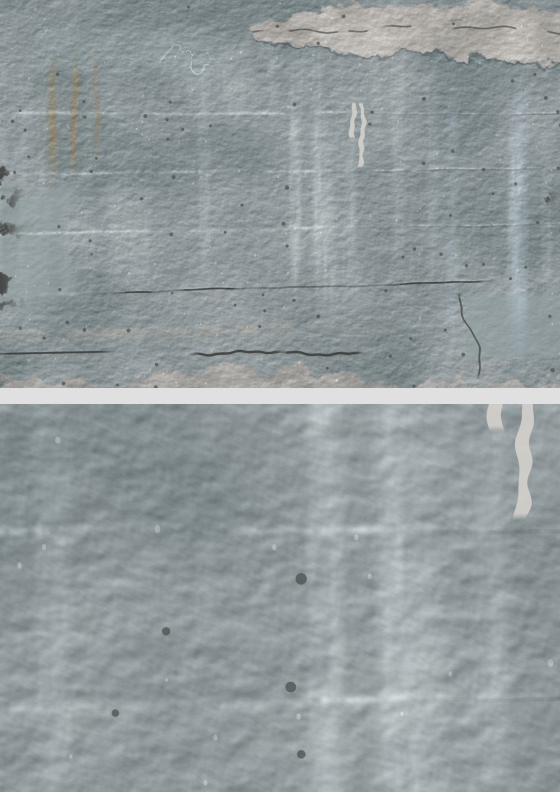
Top: the whole. Bottom: its middle third, enlarged.
A WebGL 2 fragment shader for this texture:

```glsl
#version 300 es
precision highp float;
// A weathered blue-grey painted concrete wall: board seams, bare plaster,
// runs of lime and rust, cracks and pits. Relief is a sloped difference of
// layered noise; cells give pits and crazing, layered sines bend the lines.
uniform vec2 u_resolution;
out vec4 fragColor;

float hash(vec2 c) {
  vec3 q = fract(c.xyx * 0.1031);
  q += dot(q, q.yzx + 33.33);
  return fract((q.x + q.y) * q.z);
}

float noise(vec2 p) {
  vec2 c = floor(p), f = fract(p);
  f *= f * (3.0 - 2.0 * f);
  return mix(mix(hash(c), hash(c + vec2(1, 0)), f.x),
             mix(hash(c + vec2(0, 1)), hash(c + vec2(1, 1)), f.x), f.y);
}

float fbm(vec2 p) {
  float sum = 0.0, amp = 0.5;
  for (int i = 0; i < 4; i++) {
    sum += amp * noise(p);
    p = mat2(1.6, 1.2, -1.2, 1.6) * p + 7.3;
    amp *= 0.5;
  }
  return sum;
}

// Nearest distance, second distance and random id of the nearest cell.
vec3 cells(vec2 p) {
  vec3 best = vec3(9.0, 9.0, 0.0);
  for (int j = -1; j <= 1; j++)
    for (int i = -1; i <= 1; i++) {
      vec2 c = floor(p) + vec2(i, j);
      float d = length(c + vec2(hash(c), hash(c + 57.0)) - p);
      if (d < best.x) best = vec3(d, best.x, hash(c + 113.0));
      else best.y = min(best.y, d);
    }
  return best;
}

float waver(float t, float seed) {
  return 0.5 * sin(9.0 * t + seed) + 0.3 * sin(23.0 * t + 2.3 * seed) + 0.2 * sin(61.0 * t + 4.1 * seed);
}

float span(float t, float a, float b, float soft) {
  return smoothstep(a - soft, a + soft, t) * (1.0 - smoothstep(b - soft, b + soft, t));
}

float band(float t, float centre, float width) {
  float d = (t - centre) / width;
  return exp(-d * d);
}

float stroke(float d, float width, float px) {
  return 1.0 - smoothstep(width - 0.5 * px, width + px, abs(d));
}

float relief(vec2 p, vec2 freq, float reach) {
  vec2 e = reach * vec2(-0.5, 0.85);
  return fbm((p - e) * freq) - fbm((p + e) * freq);
}

void main() {
  float px = 1.0 / u_resolution.y;
  vec2 p = gl_FragCoord.xy * px;
  float x = p.x, y = p.y;
  float cloud = fbm(p * 5.0), rag = fbm(p * 22.0 + 3.0), grit = noise(p * 150.0);

  // Paint, with smoother and paler areas at the sides and top left
  vec3 col = mix(vec3(0.475, 0.52, 0.53), vec3(0.60, 0.63, 0.64), smoothstep(0.15, 0.85, cloud));
  float smoothArea = span(x + 0.1 * cloud, 0.02, 0.23, 0.03) * span(y + 0.1 * rag, 0.25, 0.56, 0.04);
  smoothArea = max(smoothArea, span(x, 1.2, 1.6, 0.01) * span(y + 0.02 * rag, 0.09, 0.25, 0.008));
  float flaked = span(x, 0.1, 0.56, 0.05) * span(y + 0.08 * rag, 0.86, 0.965, 0.015);
  col = mix(col, vec3(0.57, 0.62, 0.63), 0.65 * max(smoothArea, flaked));
  float rough = 1.0 - 0.55 * smoothArea;

  // Lime runs
  float run = smoothstep(0.4, 0.85, noise(vec2(x * 34.0 + 0.3 * rag, y * 2.2)));
  run *= 0.45 + 0.9 * noise(vec2(x * 130.0, y * 9.0));
  float zone = 0.3 + 0.7 * band(x, 0.78, 0.2) + 0.5 * band(x, 1.3, 0.15);
  col += 0.09 * run * zone * span(y, 0.22, 0.85, 0.1);
  float wash = band(x, 1.335 + 0.006 * waver(y, 1.0), 0.022) + 0.7 * band(x, 1.165, 0.015);
  col += vec3(0.06, 0.07, 0.085) * wash * (0.4 + rag) * span(y, 0.12, 0.78, 0.08);

  // Rust runs
  for (int i = 0; i < 3; i++) {
    float k = float(i), centre = 0.135 + 0.055 * k + 0.006 * waver(y, k);
    float rust = band(x, centre, 0.011 - 0.002 * k) * span(y, 0.55 + 0.03 * k, 0.84, 0.06);
    col = mix(col, vec3(0.58, 0.52, 0.41), rust * (0.25 + 0.75 * noise(p * vec2(90, 9))));
  }

  // Board seams: pale lips, the lowest one an open gap
  for (int i = 0; i < 4; i++) {
    float k = float(i), d = y - (0.705 - 0.156 * k + 0.01 * k * x + 0.003 * waver(x, k * 3.0));
    float worn = smoothstep(0.25, 0.7, noise(vec2(x * 14.0, k * 9.0)));
    float gap = i == 3 ? span(x, 0.28, 1.25, 0.04) : 0.35 * span(x, 0.9, 1.6, 0.15);
    col += 0.11 * (0.3 + worn) * band(d, 0.003, 0.004) * (0.4 + grit) * (i == 3 ? 0.4 : 1.0);
    col = mix(col, vec3(0.27, 0.28, 0.28), gap * (0.4 + 0.6 * worn) * stroke(d, 0.0016, px));
  }

  // Worn ledge low on the wall
  float ledge = band(y, 0.13 + 0.03 * x + 0.02 * (rag - 0.5), 0.016) * span(x, 0.0, 0.95, 0.2);
  col = mix(col, vec3(0.66, 0.65, 0.62), 0.65 * ledge * smoothstep(0.25, 0.65, rag));

  // Bare plaster, above and along the foot
  float halfHeight = 0.066 * sqrt(clamp((x - 0.64) / 0.35, 0.0, 1.0));
  float middle = 0.925 - 0.025 * smoothstep(1.2, 1.45, x);
  float edge = halfHeight - abs(y - middle) + 0.07 * (rag - 0.47);
  float bare = smoothstep(-px, 2.0 * px, edge) * step(0.64, x);
  float foot = 0.015 + 0.035 * span(x, 0.4, 0.95, 0.1) + 0.09 * (rag - 0.47) - y;
  float bareFoot = smoothstep(-px, 3.0 * px, foot);
  col -= 0.12 * band(edge, -0.003, 0.004) * step(0.66, x) * step(y, middle);
  vec3 plaster = mix(vec3(0.64, 0.63, 0.61), vec3(0.76, 0.745, 0.73), smoothstep(0.25, 0.7, fbm(p * 12.0 + 9.0)));
  col = mix(col, plaster, bare);
  col = mix(col, plaster * 0.93, 0.9 * bareFoot);

  // Relief lit from the upper left
  col += rough * (0.27 * relief(p, vec2(60, 85), 0.0025) + 0.1 * relief(p, vec2(18, 26), 0.006));

  // Crazing, pits and pale flecks
  vec3 craze = cells(p * 9.0 + 0.8 * rag), pit = cells(p * 17.0), fleck = cells(p * vec2(34, 24) + 5.0);
  col += 0.13 * flaked * stroke(craze.y - craze.x, 0.025, 9.0 * px) * smoothstep(0.4, 0.6, cloud);
  float pitSize = 0.03 + 0.07 * rag;
  col = mix(col, vec3(0.3, 0.31, 0.31), 0.75 * step(0.8, pit.z) * stroke(pit.x, pitSize, 17.0 * px));
  col += 0.12 * step(0.86, fleck.z) * stroke(fleck.x, 0.1 * rag, 30.0 * px);

  // Cracks and chipped margins
  float broken = smoothstep(0.3, 0.5, noise(p * 26.0));
  float crack = stroke(y - 0.09 - 0.007 * waver(x * 2.0, 2.0), 0.0025, px) * span(x, 0.5, 0.93, 0.02) * broken;
  crack = max(crack, stroke(y - 0.088 - 0.02 * x, 0.0018, px) * span(x, 0.0, 0.28, 0.03));
  float bend = 1.235 - 0.05 * smoothstep(0.1, 0.2, y) + 0.006 * waver(y * 2.0, 5.0);
  crack = max(crack, 0.8 * stroke(x - bend, 0.0018, px) * span(y, 0.03, 0.24, 0.01));
  crack = max(crack, 0.7 * bare * broken * stroke(y - 0.925 - 0.014 * waver(x, 4.0), 0.0016, px));
  float chip = band(x, 0.0, 0.045) * span(y, 0.2, 0.7, 0.04) + band(x, 1.4, 0.025) * band(y, 0.49, 0.02);
  crack = max(crack, smoothstep(0.58, 0.66, rag) * min(chip, 1.0));
  col = mix(col, vec3(0.2, 0.2, 0.19), 0.8 * crack);

  // Two strands of spilt white paint
  for (int i = 0; i < 2; i++) {
    float k = float(i), centre = 0.908 + 0.024 * k + 0.007 * waver(y * 3.0, k + 1.0);
    float width = 0.0025 + 0.004 * noise(vec2(y * 45.0, k));
    float spill = stroke(x - centre, width, px) * span(y, 0.645 - 0.075 * k, 0.735, 0.004);
    col = mix(col, vec3(0.83, 0.82, 0.8), 0.9 * spill);
  }
  fragColor = vec4(clamp(col, 0.0, 1.0), 1.0);
}
```
